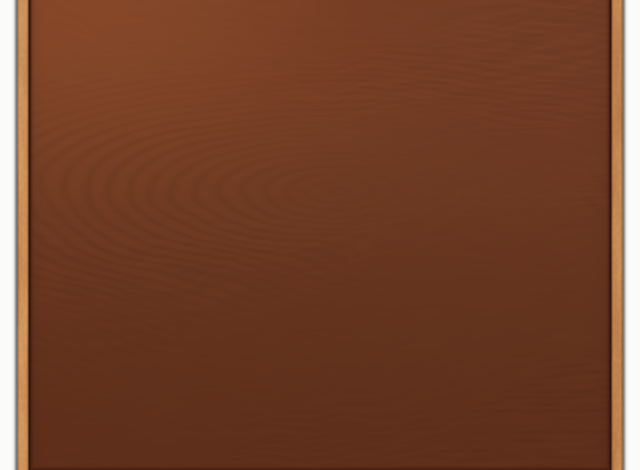
A Shadertoy shader for this texture:

```glsl
// Dark polished wood panel with faint arched grain, between two pale wooden rails on white.
#define RAIL_OUTER 0.0270
#define RAIL_INNER 0.0445
#define RING_FREQ 125.0
#define RING_DEPTH 0.075
#define STREAK_DEPTH 0.045
#define WOOD_TOP vec3(0.442, 0.236, 0.142)
#define WOOD_BOTTOM vec3(0.368, 0.182, 0.102)
#define WOOD_GLOW vec3(0.085, 0.040, 0.016)
#define RAIL_LIGHT vec3(0.815, 0.595, 0.370)
#define RAIL_DARK vec3(0.690, 0.445, 0.255)
#define SEAM vec3(0.210, 0.080, 0.050)
#define PAPER vec3(0.985, 0.985, 0.980)

vec2 hash2(vec2 cell) {
    vec3 h = fract(cell.xyx * vec3(0.1031, 0.1030, 0.0973));
    h += dot(h, h.yzx + 33.33);
    return fract((h.xx + h.yz) * h.zy);
}

// Distance to the nearest scattered cell point
float cellular(vec2 p) {
    vec2 cell = floor(p), f = p - cell;
    float nearest = 2.0;
    for (int y = -1; y <= 1; y++)
        for (int x = -1; x <= 1; x++) {
            vec2 offset = vec2(x, y);
            vec2 d = offset + hash2(cell + offset) - f;
            nearest = min(nearest, dot(d, d));
        }
    return sqrt(nearest);
}

// Layered sines that bend one another, roughly -1 to 1
float waves(vec2 p) {
    float sum = 0.0, amp = 0.5;
    for (int i = 0; i < 5; i++) {
        float k = float(i);
        sum += amp * sin(p.x + 1.7 * k + 1.6 * sin(p.y * 0.9 + 2.3 * k) + sum);
        p = mat2(0.80, 0.60, -0.60, 0.80) * p * 1.85;
        amp *= 0.55;
    }
    return sum;
}

// Growth-ring depth: two stretched knots blended together
float ringField(vec2 q) {
    vec2 bent = q + vec2(0.035, 0.016) * waves(q * vec2(3.0, 7.0));
    float arch = length((bent - vec2(0.74, 0.60)) * vec2(1.0, 3.6));
    float knot = length((bent - vec2(1.00, 0.47)) * vec2(1.1, 3.2)) + 0.12;
    float h = clamp(0.5 + (knot - arch) / 0.30, 0.0, 1.0);
    return mix(knot, arch, h) - 0.15 * h * (1.0 - h);
}

vec3 panel(vec2 p, vec2 q) {
    // Broad shading with a warm upper left corner
    vec3 color = mix(WOOD_BOTTOM, WOOD_TOP, smoothstep(-0.05, 0.95, p.y + 0.06 * (0.5 - p.x)));
    vec2 toGlow = (p - vec2(0.12, 1.0)) * vec2(1.7, 1.9);
    color += WOOD_GLOW * exp(-dot(toGlow, toGlow) * 2.2);
    float blotch = waves(q * vec2(1.8, 5.0) + 4.0);
    color *= 1.0 + vec3(0.006, -0.022, -0.014) * blotch;

    // Arched rings, strongest toward the left tip
    float rings = ringField(q);
    float phase = rings * RING_FREQ + 1.5 * waves(q * vec2(4.0, 9.0) + 2.0);
    float line = pow(0.5 + 0.5 * sin(phase), 2.0);
    vec2 toTip = (q - vec2(0.28, 0.61)) * vec2(2.4, 5.0);
    float tip = exp(-dot(toTip, toTip));
    float patches = smoothstep(-0.3, 0.6, waves(q * vec2(3.0, 8.0) + 9.0));
    float strength = 0.75 * tip + 0.40 * patches * (1.0 - tip);
    color *= 1.0 - RING_DEPTH * strength * (line - 0.35);

    // Fine drawn-out streaks that follow the bend of the grain
    vec2 along = vec2(q.x * 9.0, q.y * 85.0 + 7.0 * waves(q * vec2(2.5, 4.0)));
    float streak = smoothstep(0.15, 0.75, cellular(along)) - 0.5;
    color *= 1.0 + STREAK_DEPTH * streak * (0.25 + 0.55 * patches) * (1.0 - 0.6 * tip);
    return color;
}

vec3 rail(vec2 p, float across) {
    float fade = 0.5 + 0.5 * waves(vec2(across * 2.0 + p.x * 9.0, p.y * 11.0));
    float fiber = cellular(vec2(across * 2.5, p.y * 90.0)) - 0.5;
    vec3 color = mix(RAIL_DARK, RAIL_LIGHT, 0.35 + 0.60 * fade - 0.18 * p.x);
    color *= 1.0 + 0.05 * fiber;
    float bevel = smoothstep(0.0, 0.22, across) * smoothstep(1.0, 0.78, across);
    return color * mix(0.78, 1.03, bevel);
}

void mainImage(out vec4 fragColor, in vec2 fragCoord) {
    vec2 p = fragCoord / iResolution.xy;
    vec2 q = vec2(p.x * iResolution.x / iResolution.y, p.y);
    float side = min(p.x, 1.0 - p.x);
    float soft = 0.75 / iResolution.x;

    // Paper with the soft shadow cast by the rails
    float gap = max(RAIL_OUTER - side, 0.0);
    vec3 color = PAPER * (1.0 - 0.55 * exp(-gap * gap / 0.000018));

    // Rails, then the panel with its shaded rim
    float across = clamp((side - RAIL_OUTER) / (RAIL_INNER - RAIL_OUTER), 0.0, 1.0);
    color = mix(color, rail(p, across), smoothstep(-soft, soft, side - RAIL_OUTER));
    float inset = max(side - RAIL_INNER, 0.0);
    float rim = 0.95 * exp(-inset * inset / 0.000022) + 0.16 * exp(-inset / 0.010);
    rim = max(rim, 0.55 * smoothstep(0.009, 0.0, p.y));
    vec3 board = mix(panel(p, q), SEAM, min(rim, 1.0));
    color = mix(color, board, smoothstep(-soft, soft, side - RAIL_INNER));
    fragColor = vec4(color, 1.0);
}
```
